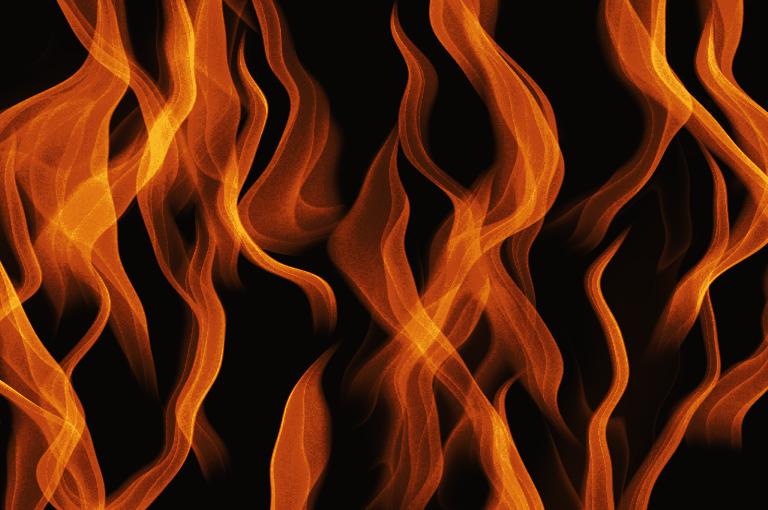
Reproduce this texture procedurally as a Shadertoy shader.

```glsl
// Tangled orange flames on black: scattered, swaying tongues of fire.
// Each tongue is a thin sheet with one crisp glowing rim, one soft side and
// inner folds; layered sines curl the space and a heat ramp colours the sum.

const int TONGUES = 34;
const float PI = 3.14159265;

float hash(vec2 p) {
    p = fract(p * vec2(0.1031, 0.1137));
    p += dot(p, p.yx + 33.33);
    return fract((p.x + p.y) * p.x * 47.3);
}

float randomIn(float id, float salt, float low, float high) {
    return mix(low, high, hash(vec2(id * 7.0 + 3.0, salt * 13.0 + 5.0)));
}

// Layered sines, about -1 to 1
float waves(vec2 p, float phase) {
    float broad = sin(p.x * 4.0 + 1.6 * sin(p.y * 3.1 + phase) + phase);
    float fine = sin(p.y * 5.3 - p.x * 6.7 + 1.3 * sin(p.x * 7.9 - phase));
    return 0.62 * broad + 0.38 * fine;
}

// Bends space into curls that shrink with each octave
vec2 curl(vec2 p, float strength) {
    float frequency = 5.0;
    for (int i = 0; i < 5; i++) {
        float shift = float(i) * 2.1;
        p.x += strength * sin(p.y * frequency + p.x * 2.0 + shift);
        p.y += strength * 0.8 * sin(p.x * frequency * 1.1 + shift * 1.7);
        frequency *= 1.75;
        strength *= 0.54;
    }
    return p;
}

// Repeating crease: sharp front, slow decay behind it
float crease(float field, float decay) {
    float behind = fract(field);
    return max(exp(-behind * decay), smoothstep(0.95, 1.0, behind));
}

// Heat of one tongue, rising from its root to a pointed tip
float tongue(vec2 p, vec2 root, float height, float halfWidth, float lean, float id) {
    float t = (p.y - root.y) / height;
    if (t <= 0.0 || t >= 1.0) return 0.0;

    float phase = randomIn(id, 6.0, 0.0, 2.0 * PI);
    float side = randomIn(id, 7.0, -1.0, 1.0) < 0.0 ? -1.0 : 1.0;

    // Swaying spine and swelling width
    float spine = root.x + lean * sin(t * PI * 0.5)
                + 0.055 * sin(t * 5.5 + phase) + 0.018 * sin(t * 13.0 - phase);
    float swell = 0.85 + 0.35 * sin(t * 8.0 + phase * 1.7);
    float width = halfWidth * swell * sqrt(1.0 - t) * (0.55 + 0.6 * sin(PI * t)) + 0.002;

    // Across the sheet: 0 on the soft side, 1 at the crisp rim
    float across = 0.5 + 0.5 * side * (p.x - spine) / width;
    if (across <= 0.0 || across >= 1.0) return 0.0;
    float rimDistance = (1.0 - across) * 2.0 * width;

    float mask = smoothstep(0.0, 0.005, rimDistance) * smoothstep(0.0, 0.28, across)
               * smoothstep(0.0, 0.22, t) * smoothstep(1.0, 0.86, t);
    float rim = exp(-rimDistance / 0.009);

    // Broad folds, with finer strands running along the sheet
    float fold = crease(across * 1.2 + 0.8 * waves(p * vec2(1.3, 0.9), phase), 5.0);
    float strand = crease(across * 2.3 + 1.1 * waves(p * vec2(1.7, 1.1), phase + 3.0), 7.0);
    float shade = 0.8 + 0.45 * waves(p * vec2(2.6, 1.6), phase + 2.0);
    float body = (0.27 + 0.3 * across) * shade;
    return mask * clamp(body + 0.36 * rim + 0.25 * fold + 0.2 * strand, 0.0, 0.95);
}

// Faint drifting smoke-like glow with thin filaments
float veil(vec2 p) {
    float cloud = smoothstep(0.0, 0.9, waves(p * vec2(1.3, 0.9), 1.2));
    float filament = crease(1.5 * waves(p * vec2(1.2, 0.7), 4.0), 9.0);
    float thread = crease(2.2 * waves(p * vec2(1.6, 1.1), 0.7), 14.0);
    return cloud * (0.1 + 0.26 * filament + 0.16 * thread);
}

vec3 fireColor(float heat) {
    vec3 color = mix(vec3(0.03, 0.022, 0.018), vec3(0.27, 0.10, 0.03), smoothstep(0.03, 0.24, heat));
    color = mix(color, vec3(0.50, 0.15, 0.04), smoothstep(0.22, 0.41, heat));
    color = mix(color, vec3(0.74, 0.26, 0.065), smoothstep(0.37, 0.57, heat));
    color = mix(color, vec3(0.88, 0.45, 0.06), smoothstep(0.58, 0.78, heat));
    return mix(color, vec3(0.97, 0.71, 0.12), smoothstep(0.77, 0.95, heat));
}

void mainImage(out vec4 fragColor, in vec2 fragCoord) {
    vec2 uv = fragCoord / iResolution.y;
    vec2 p = curl(uv, 0.044);

    // Overlapping sheets let light through, so their heat is screened
    float darkness = 1.0 - veil(p);
    for (int i = 0; i < TONGUES; i++) {
        float id = float(i);
        float column = (id + randomIn(id, 1.0, 0.0, 1.0)) / float(TONGUES);
        float level = fract(id * 0.618) + randomIn(id, 2.0, -0.08, 0.08);
        vec2 root = vec2(column * 1.7 - 0.12, mix(-0.45, 0.68, level));
        float height = randomIn(id, 3.0, 0.45, 1.0);
        float halfWidth = randomIn(id, 4.0, 0.035, 0.11);
        float lean = randomIn(id, 5.0, -0.28, 0.28);
        float gain = randomIn(id, 8.0, 0.7, 1.05);
        darkness *= 1.0 - gain * tongue(p, root, height, halfWidth, lean, id);
    }

    // Fine film grain, stronger where it glows
    float heat = 1.0 - darkness;
    float grain = hash(floor(uv * 340.0)) - 0.5;
    heat += grain * 0.07 * smoothstep(0.05, 0.4, heat);
    fragColor = vec4(fireColor(heat), 1.0);
}
```
